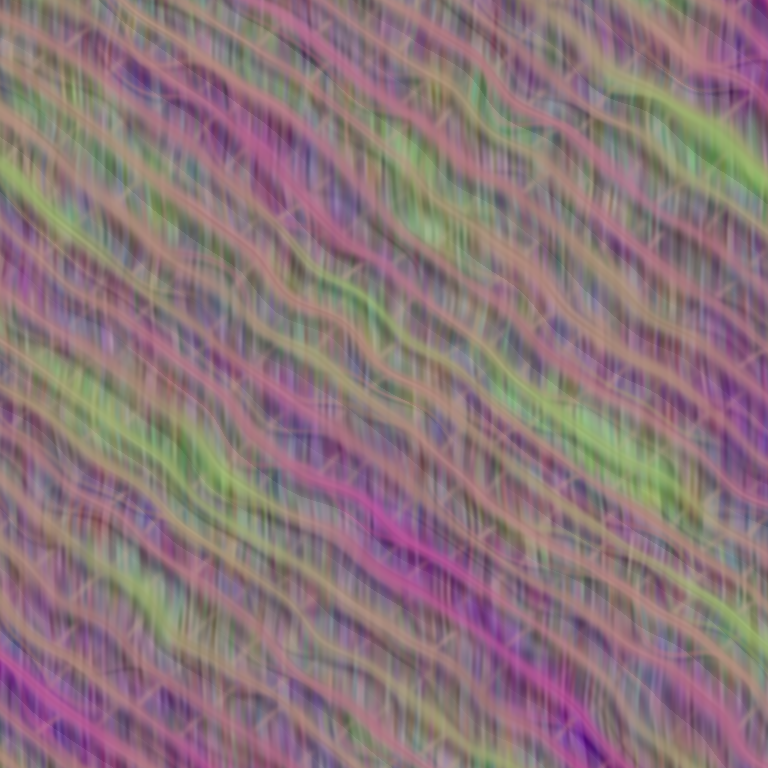
Write a WebGL 1 fragment shader that draws this pattern.

```glsl
precision highp float;
// Woven diagonal strands: soft wavy ridges fall to the right, tied by short
// cross strokes, with fine upright fibres in the hollows between them.
// Stretched value noise drifts the tint from magenta through grey to green.

uniform vec2 u_resolution;

float hash(vec2 p) {
  return fract(sin(dot(p, vec2(127.1, 311.7))) * 43758.5453);
}

float noise(vec2 p) {
  vec2 i = floor(p);
  vec2 f = fract(p);
  f = f * f * (3.0 - 2.0 * f);
  return mix(mix(hash(i), hash(i + vec2(1.0, 0.0)), f.x),
             mix(hash(i + vec2(0.0, 1.0)), hash(i + vec2(1.0, 1.0)), f.x), f.y);
}

// Soft line of the given half width around zero
float softLine(float d, float width) {
  return exp(-d * d / (width * width));
}

// Light ties across the hollows, one jittered stroke per cell
float crossStrokes(float along, float across) {
  float row = floor(across);
  float f = across - row;
  float x = along * 14.0 + hash(vec2(row, 4.0)) * 7.0;
  float cell = floor(x);
  float sum = 0.0;
  for (int k = -1; k <= 1; k++) {
    vec2 id = vec2(cell + float(k), row);
    float center = id.x + 0.5 + 0.6 * (hash(id) - 0.5);
    float bend = 0.2 * (hash(id + 31.0) - 0.5) * f + 0.13 * f * f;
    float top = 0.75 + 0.35 * hash(id + 57.0);
    float span = smoothstep(0.0, 0.2, f) * (1.0 - smoothstep(top - 0.3, top, f));
    sum += softLine(x - center - bend, 0.07) * span * (0.15 + 0.85 * hash(id + 83.0));
  }
  return min(sum, 1.0);
}

// Fine fibres, drawn out along y, with a little colour of their own
vec3 fibres(vec2 p, float lean) {
  vec2 q = vec2((p.x + lean) * 150.0, p.y * 18.0);
  vec3 hues = vec3(noise(q + 11.0), noise(q + 37.0), noise(q + 71.0));
  float thin = noise(q * vec2(1.4, 1.2) + 113.0);
  return mix(vec3(thin), hues, 0.4) - 0.5;
}

void main() {
  vec2 p = gl_FragCoord.xy / u_resolution;
  float along = dot(p, vec2(0.79, -0.61)) + 2.0;
  float across = dot(p, vec2(0.61, 0.79));

  // Wavy strand coordinate, one unit per strand
  float v = across * 18.0 + 0.7 * (noise(vec2(along * 4.0, across * 6.0)) - 0.5)
          + 0.42 * (noise(vec2(along * 13.0, across * 11.0 + 9.0)) - 0.5);
  float f = fract(v);

  // Long drifting patches of tint: 0 magenta, 1 green
  float patches = noise(vec2(along * 3.0, v * 0.6 + 3.0)) - 0.5;
  float streaks = noise(vec2(along * 4.5 + 20.0, v * 1.1)) - 0.5;
  float drift = patches + 0.6 * streaks;
  float tint = clamp(0.47 + 0.55 * drift + 0.8 * drift * abs(drift), 0.0, 1.0);

  // Hollows: darker, fibrous and blotchy
  vec3 color = mix(vec3(0.52, 0.27, 0.56), vec3(0.53, 0.62, 0.45), tint);
  vec2 blotch = vec2(along * 22.0, v * 1.6);
  vec3 stain = vec3(noise(blotch), noise(blotch + 19.0), noise(blotch + 43.0)) - 0.5;
  color += 0.13 * stain + 0.08 * (noise(p * vec2(40.0, 30.0)) - 0.5);
  float lean = 0.012 * (noise(p * 13.0) - 0.5);
  color += 0.25 * fibres(p, lean);

  // Cross strokes
  vec3 tie = mix(vec3(0.73, 0.48, 0.61), vec3(0.67, 0.68, 0.53), tint);
  color = mix(color, tie, 0.6 * crossStrokes(along, v));

  // Faint curling strands first, then the main ridges
  for (int k = 0; k < 2; k++) {
    float ridgeLayer = float(k);
    float curl = 1.3 * (noise(vec2(along * 12.0, v * 0.6 + 50.0)) - 0.5) + 0.45;
    float w = v + (1.0 - ridgeLayer) * curl;
    float id = floor(w + 0.5);
    float d = w - id;
    float swell = noise(vec2(along * 8.0, id * 5.3 + 7.0));
    float width = mix(0.09, 0.13 + 0.09 * swell, ridgeLayer);
    float ridge = softLine(d, width) * mix(0.5 * swell, 0.55 + 0.35 * swell, ridgeLayer);
    float shade = softLine(d + 1.9 * width, width) * mix(0.04, 0.07, ridgeLayer);
    float hue = clamp(tint + 0.7 * (noise(vec2(along * 2.5, id * 7.7)) - 0.5), 0.0, 1.0);
    vec3 strand = mix(vec3(0.74, 0.33, 0.60), vec3(0.62, 0.71, 0.44), hue);
    strand += vec3(0.03, 0.01, -0.02) * (1.0 - abs(2.0 * hue - 1.0));
    strand += 0.07 * (noise(vec2(along * 9.0, w * 13.0)) - 0.5);
    color = mix(color - shade, strand, ridge);
  }

  gl_FragColor = vec4(clamp(color, 0.0, 1.0), 1.0);
}
```
